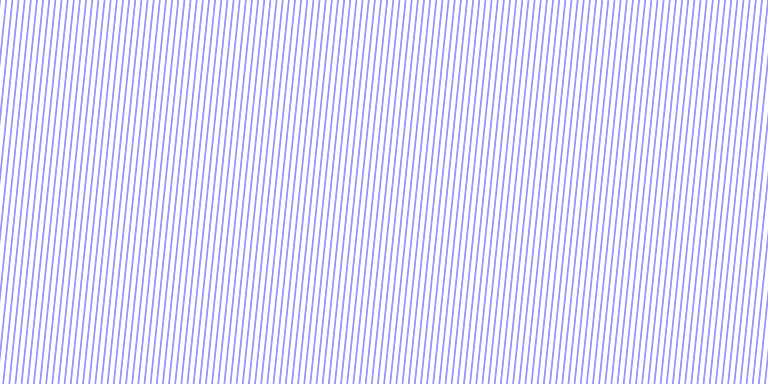
A WebGL 1 fragment shader for this pattern:

```glsl
precision highp float;
// Fine blue hairlines, steeply slanted and evenly spaced on white.

uniform vec2 u_resolution;

const vec3 PAPER = vec3(1.0);
const vec3 INK = vec3(0.58, 0.58, 1.0);

const vec2 REPEATS = vec2(125.0, 6.51);  // line crossings across and down
const float PHASE = -0.02;               // shift in line spacings
const float LINE_WIDTH = 0.00227;        // in canvas widths
const float EDGE_PIXELS = 0.84;          // width of the smoothed edge

// Horizontal distance to the nearest slanted line, in canvas widths.
float hatchDistance(vec2 uv, vec2 repeats, float phase) {
    float lineIndex = uv.x * repeats.x + (1.0 - uv.y) * repeats.y + phase;
    return abs(fract(lineIndex + 0.5) - 0.5) / repeats.x;
}

// Coverage of a stroke with a linear ramp centred on its edge.
float strokeCoverage(float dist, float width, float edge) {
    return clamp((0.5 * width - dist) / edge + 0.5, 0.0, 1.0);
}

void main() {
    vec2 uv = gl_FragCoord.xy / u_resolution;
    float edge = EDGE_PIXELS / u_resolution.x;
    float dist = hatchDistance(uv, REPEATS, PHASE);
    float ink = strokeCoverage(dist, LINE_WIDTH, edge);
    gl_FragColor = vec4(mix(PAPER, INK, ink), 1.0);
}
```
